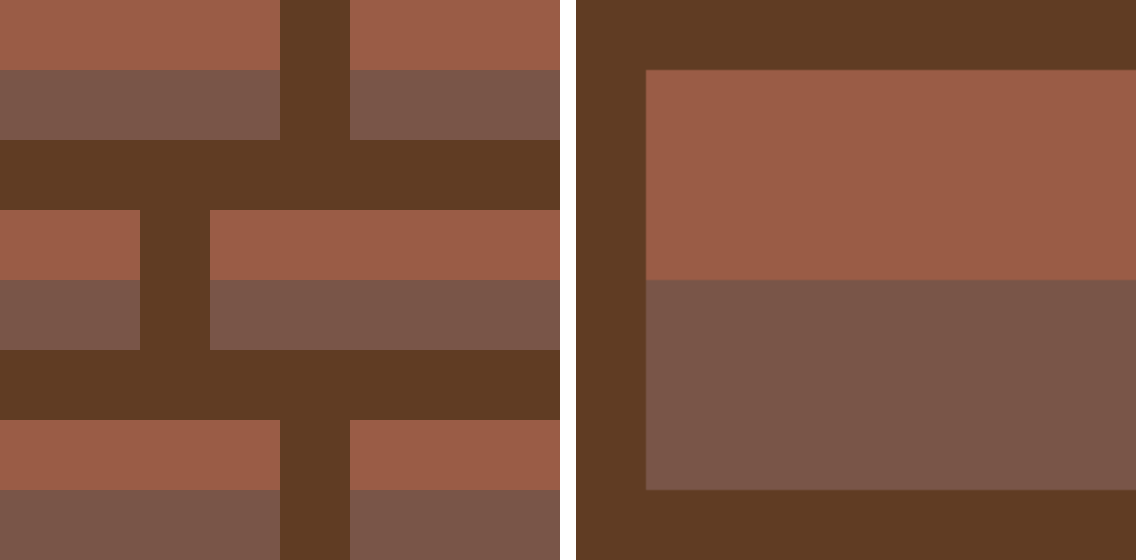
Left, the full canvas; right, a detail of the centre.
This pattern is drawn by a three.js fragment shader. Its source:

```glsl
// Flat brick wall in running courses: each brick has a lit red upper band
// and a greyed lower band, set in wide brown mortar. Built on a square grid
// of cells, with repeated courses and an upright joint that shifts per course.

#define CELLS 8.0           // grid cells across and up the canvas
#define COURSE 3.0          // course height in cells, mortar bed included
#define BRICK_HEIGHT 2.0    // height of a brick face in cells
#define BRICK_PITCH 8.0     // distance between upright joints in cells
#define JOINT 1.0           // mortar thickness in cells
#define JOINT_CENTRE 4.5    // upright joint position in even courses
#define COURSE_SHIFT -2.0   // joint offset in odd courses
#define SOFTNESS 0.006      // half width of a smoothed edge in cells
#define MORTAR vec3(0.377, 0.236, 0.138)
#define BRICK_LIGHT vec3(0.603, 0.360, 0.274)
#define BRICK_SHADE vec3(0.474, 0.334, 0.281)

varying vec2 vUv;

// 0 below the edge, 1 above it
float softStep(float edge, float value) {
  return smoothstep(edge - SOFTNESS, edge + SOFTNESS, value);
}

void main() {
  vec2 cell = vUv * CELLS;

  // Split courses mid-mortar so that every brick edge can be smoothed
  float lifted = cell.y + 0.5 * JOINT;
  float course = floor(lifted / COURSE);
  float height = mod(lifted, COURSE) - 0.5 * JOINT;

  // Distance to the nearest upright joint of this course
  float centre = JOINT_CENTRE + COURSE_SHIFT * mod(course, 2.0);
  float halfPitch = 0.5 * BRICK_PITCH;
  float jointDistance = abs(mod(cell.x - centre + halfPitch, BRICK_PITCH) - halfPitch);

  // Brick face coverage
  float face = softStep(0.0, height) * (1.0 - softStep(BRICK_HEIGHT, height));
  face *= softStep(0.5 * JOINT, jointDistance);

  // Two-tone brick over mortar
  vec3 brick = mix(BRICK_SHADE, BRICK_LIGHT, softStep(0.5 * BRICK_HEIGHT, height));
  gl_FragColor = vec4(mix(MORTAR, brick, face), 1.0);
}
```
